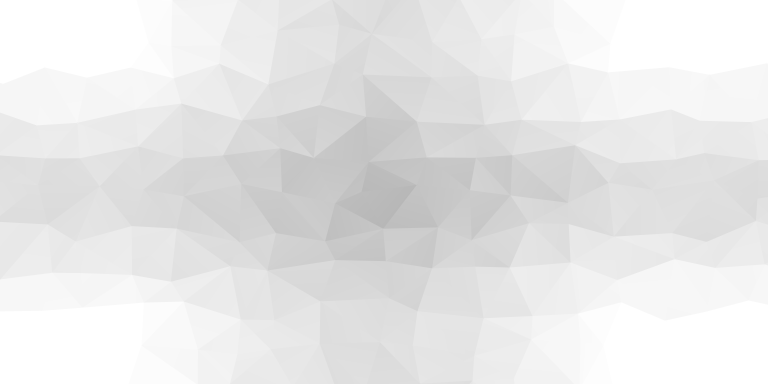
Give the GLSL for this background, as a WebGL 2 fragment shader.

```glsl
#version 300 es
precision highp float;
// Low-poly grey backdrop: a jittered grid is split into triangles, and each is
// shaded by a broad horizontal band multiplied with a vertical one.
// Coverage of the nearby triangles is blended so all edges stay smooth.

uniform vec2 u_resolution;
out vec4 fragColor;

const vec2 CELL = vec2(0.125, 0.1016);    // grid spacing in canvas heights
const vec2 FOCUS = vec2(-0.021, 0.0);     // darkest point, from the centre
const float JITTER = 0.6;                 // vertex scatter in cells

float hash(vec2 p) {
    return fract(sin(dot(p, vec2(127.1, 311.7))) * 43758.5453);
}

float cross2(vec2 a, vec2 b) {
    return a.x * b.y - a.y * b.x;
}

// Scattered mesh vertex belonging to a grid node
vec2 meshVertex(vec2 node) {
    vec2 scatter = vec2(hash(node), hash(node + 37.3)) - 0.5;
    return FOCUS + CELL * (node + JITTER * scatter);
}

// Signed distance to the line a-b, negative on its left side
float edgeDistance(vec2 p, vec2 a, vec2 b) {
    return -cross2(normalize(b - a), p - a);
}

float triangleDistance(vec2 p, vec2 a, vec2 b, vec2 c) {
    return max(edgeDistance(p, a, b),
               max(edgeDistance(p, b, c), edgeDistance(p, c, a)));
}

// Darkness fading linearly with distance from a band's axis
float band(float offset, float strength, float slope) {
    return max(strength - slope * abs(offset), 0.0);
}

// Grey of one facet, with a little tonal noise and a faint inner gradient
float facetTone(vec2 p, vec2 middle, float rowCentre, float seed) {
    float rowOffset = mix(middle.y, rowCentre, 0.7) - FOCUS.y;
    float across = band(rowOffset, 0.148, 0.45);
    float down = band(middle.x - FOCUS.x, 0.15, 0.24);
    float light = (1.0 - across) * (1.0 - down);
    float angle = 6.2832 * seed;
    float slant = dot(p - middle, vec2(cos(angle), sin(angle)));
    float variation = 0.22 * (seed - 0.5) + 0.8 * slant;
    return 1.0 - (1.0 - light) * (1.0 + variation);
}

// Weighted facet, as (tone * coverage, coverage)
vec2 facet(vec2 p, vec2 a, vec2 b, vec2 c, float rowCentre, float seed, float pixel) {
    float coverage = clamp(0.5 - triangleDistance(p, a, b, c) / pixel, 0.0, 1.0);
    return coverage * vec2(facetTone(p, (a + b + c) / 3.0, rowCentre, seed), 1.0);
}

// Splits a grid cell along its shorter diagonal
vec2 cellFacets(vec2 p, vec2 cell, float pixel) {
    vec2 a = meshVertex(cell);
    vec2 b = meshVertex(cell + vec2(1.0, 0.0));
    vec2 c = meshVertex(cell + vec2(1.0, 1.0));
    vec2 d = meshVertex(cell + vec2(0.0, 1.0));
    float rowCentre = FOCUS.y + CELL.y * (cell.y + 0.5);
    float seedA = hash(cell + 11.7);
    float seedB = hash(cell + 71.9);
    if (distance(a, c) < distance(b, d)) {
        return facet(p, a, b, c, rowCentre, seedA, pixel)
             + facet(p, a, c, d, rowCentre, seedB, pixel);
    }
    return facet(p, a, b, d, rowCentre, seedA, pixel)
         + facet(p, b, c, d, rowCentre, seedB, pixel);
}

void main() {
    vec2 p = (gl_FragCoord.xy - 0.5 * u_resolution) / u_resolution.y;
    float pixel = 1.0 / u_resolution.y;
    vec2 home = floor((p - FOCUS) / CELL);

    // Facets may reach into neighbouring cells, so visit all nine
    vec2 sum = vec2(0.0);
    for (int j = -1; j <= 1; j++) {
        for (int i = -1; i <= 1; i++) {
            sum += cellFacets(p, home + vec2(float(i), float(j)), pixel);
        }
    }
    float tone = sum.x / max(sum.y, 0.001);
    fragColor = vec4(vec3(clamp(tone, 0.0, 1.0)), 1.0);
}
```
